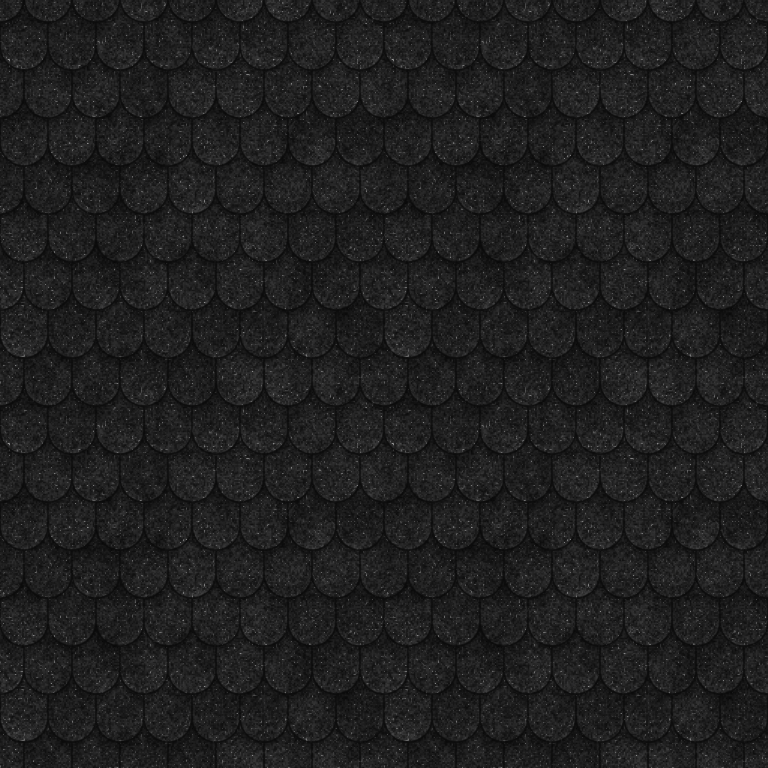
Reproduce this texture procedurally as a WebGL 1 fragment shader.

```glsl
precision highp float;
// Dark roof of overlapping round-ended shingles with mineral granules; tiles seamlessly.
uniform vec2 u_resolution;

const float COUNT = 16.0;        // shingles across and down
const float WEAR_REPEAT = 2.0;   // wear pattern repeats per side
const float ROW_OFFSET = 0.54;   // height of the lowest tips, in shingles
const float RADIUS = 0.49;       // half width of a shingle
const float SEAM_WIDTH = 0.016;
const vec3 GRANULE_COLOR = vec3(0.132, 0.132, 0.133);
const vec3 SPECK_COLOR = vec3(0.42);
const vec3 SEAM_COLOR = vec3(0.04);

float hash(vec2 p) {
  vec3 q = fract(p.xyx * 0.1031);
  q += dot(q, q.yzx + 33.33);
  return fract((q.x + q.y) * q.z);
}

// Value noise that wraps after "period" lattice cells.
float wrapNoise(vec2 p, float period, float seed) {
  vec2 i = floor(p);
  vec2 f = fract(p);
  f = f * f * (3.0 - 2.0 * f);
  vec2 a = mod(i, period) + seed;
  vec2 b = mod(i + 1.0, period) + seed;
  return mix(mix(hash(a), hash(vec2(b.x, a.y)), f.x),
             mix(hash(vec2(a.x, b.y)), hash(b), f.x), f.y);
}

// Noise with "cells" lattice cells per wear repeat.
float wear(vec2 uv, float cells, float seed) {
  return wrapNoise(uv * WEAR_REPEAT * cells - 0.36, cells, seed);
}

// Layered blotches from stains to small scuffs.
float blotches(vec2 uv) {
  float sum = 0.0;
  float weight = 0.26;
  float cells = 8.0;
  for (int i = 0; i < 4; i++) {
    sum += weight * wear(uv, cells, 17.0 + cells);
    weight *= 0.97;
    cells *= 2.0;
  }
  return sum;
}

float rowShift(float row) {
  return 0.5 * mod(row, 2.0);
}

// Signed distance to the nearest round-ended shingle of a row.
float shingleDistance(vec2 p, float row) {
  float x = fract(p.x + rowShift(row)) - 0.5;
  float y = min(p.y - row - 0.5, 0.0);
  return length(vec2(x, y)) - RADIUS;
}

// Brightness of one shingle, different from its neighbours.
float shingleTone(vec2 p, float row) {
  vec2 id = vec2(floor(p.x + rowShift(row)), row);
  return mix(0.93, 1.07, hash(mod(id, COUNT / WEAR_REPEAT) + 5.0));
}

// Darkening cast on a shingle by the row above it.
float shadow(float distanceToCover) {
  float d = max(distanceToCover, 0.0);
  return 1.0 - 0.35 * exp(-9.0 * d) - 0.15 * exp(-2.5 * d);
}

void main() {
  vec2 uv = gl_FragCoord.xy / u_resolution;
  vec2 p = uv * COUNT - vec2(0.0, ROW_OFFSET);
  float pixel = COUNT / min(u_resolution.x, u_resolution.y);
  float row = floor(p.y);

  // Overlap: a row covers the one below, and is shaded by the one above
  float edge = shingleDistance(p, row);
  float above = shingleDistance(p, row + 1.0);
  float front = shingleTone(p, row) * shadow(above);
  float behind = shingleTone(p, row - 1.0) * shadow(edge);
  float shade = mix(front, behind, smoothstep(-pixel, pixel, edge));

  // Worn rim along the rounded end
  float rounded = 1.0 - smoothstep(0.3, 0.5, p.y - row);
  shade *= 1.0 + 0.12 * rounded * smoothstep(-0.10, -0.03, edge)
               * (1.0 - smoothstep(-0.03, 0.0, edge));

  // Weathering and granules
  shade *= mix(0.55, 1.45, blotches(uv));
  float grain = 0.7 * wear(uv, 256.0, 3.0) + 0.3 * wear(uv, 128.0, 41.0);
  float speck = pow(wear(uv, 256.0, 307.0), 11.0);
  vec3 color = GRANULE_COLOR * shade * mix(0.4, 1.6, grain);
  color += SPECK_COLOR * speck * mix(0.35, 1.0, grain) * min(shade, 1.2);

  // Dark seams and tip outlines, including the one from the row above
  float outline = min(abs(edge - 0.01), abs(above - 0.01));
  float seam = 1.0 - smoothstep(SEAM_WIDTH - pixel, SEAM_WIDTH + pixel, outline);
  color = mix(color, SEAM_COLOR, 0.75 * seam);

  gl_FragColor = vec4(color, 1.0);
}
```
